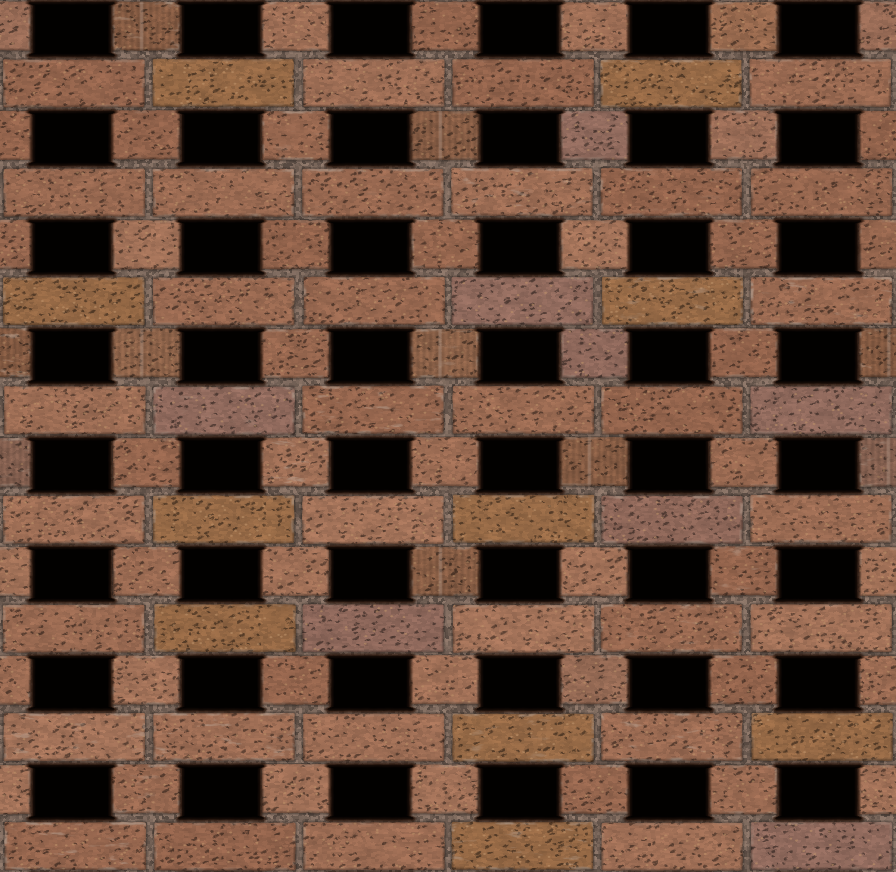
Reproduce this texture procedurally as a Shadertoy shader.

```glsl
// Pierced brick screen: full courses of long bricks alternate with courses
// of short bricks spaced apart by dark openings. Boxes give the layout;
// cellular noise and layered sines give pits, grain and pale salt wear.

#define GRID vec2(6.0, 8.0)          // repeats across and up
#define ROW_H 0.7305                 // repeat height, in repeat widths
#define LONG_HALF vec2(0.473, 0.160)
#define SHORT_HALF vec2(0.230, 0.164)
#define HOLE_HALF vec2(0.262, 0.184)
#define PIT_DEPTH 0.42
#define SALT_WEAR 0.75
#define CLAY_LIGHT vec3(0.640, 0.450, 0.350)
#define CLAY_DARK vec3(0.560, 0.375, 0.285)
#define MORTAR vec3(0.470, 0.395, 0.350)
#define RIM vec3(0.170, 0.090, 0.050)
#define VOID_COLOUR vec3(0.006, 0.002, 0.001)

vec2 hash2(vec2 p) {
    vec3 h = fract(p.xyx * vec3(0.1031, 0.1030, 0.0973));
    h += dot(h, h.yzx + 33.33);
    return fract((h.xx + h.yz) * h.zy);
}

// Distance to the nearest scattered point, and that point's random value
vec2 cells(vec2 p) {
    vec2 base = floor(p), nearest = vec2(9.0, 0.0);
    for (int y = -1; y <= 1; y++)
    for (int x = -1; x <= 1; x++) {
        vec2 cell = base + vec2(x, y);
        vec2 rnd = hash2(cell);
        float d = length(cell + 0.15 + 0.7 * rnd - p);
        if (d < nearest.x) nearest = vec2(d, hash2(cell + 57.0).x);
    }
    return nearest;
}

// Smooth blotches between -1 and 1
float waves(vec2 p) {
    float sum = 0.0, amp = 0.5;
    for (int i = 0; i < 4; i++) {
        sum += amp * sin(p.x + 1.7 * sin(p.y)) * cos(p.y + 1.3 * sin(p.x));
        p = mat2(1.5, 1.2, -1.2, 1.5) * p + 2.3;
        amp *= 0.55;
    }
    return sum;
}

float box(vec2 p, vec2 halfSize, float radius) {
    vec2 d = abs(p) - halfSize + radius;
    return length(max(d, 0.0)) + min(max(d.x, d.y), 0.0) - radius;
}

// Fired clay with its own tint, grain, pits, pale grit and worn edges
vec3 brick(vec2 q, float d, vec2 id, bool isShort) {
    vec2 rnd = hash2(id + 11.0), kind = hash2(id + 83.0);
    vec2 s = q + 13.0 * rnd + 5.0;
    vec3 col = mix(CLAY_DARK, CLAY_LIGHT, 0.15 + 0.85 * rnd.x);
    float ochre = smoothstep(0.76, 0.82, kind.x) * (isShort ? 0.3 : 1.0);
    float mauve = smoothstep(0.84, 0.90, kind.y) * (1.0 - ochre);
    col = mix(col, vec3(0.58, 0.41, 0.26), 0.8 * ochre);
    col = mix(col, vec3(0.55, 0.41, 0.37), 0.8 * mauve);
    col *= 1.0 + 0.09 * waves(s * vec2(9.0, 17.0));

    // Fine grain drawn out along the brick
    vec2 grain = cells(s * vec2(34.0, 60.0));
    col *= 0.93 + 0.14 * grain.y;

    // Dark pits and sparse light grit
    vec2 pit = cells(s * vec2(17.0, 27.0) + 0.4 * waves(s * 40.0));
    float pitMask = (1.0 - smoothstep(0.10, 0.36, pit.x)) * step(0.52, pit.y);
    col *= 1.0 - PIT_DEPTH * pitMask;
    vec2 grit = cells(s * vec2(23.0, 31.0) + 40.0);
    float gritMask = (1.0 - smoothstep(0.08, 0.32, grit.x)) * step(0.87, grit.y);
    col = mix(col, vec3(0.74, 0.57, 0.41), 0.6 * gritMask);

    // A few short bricks are split by an upright seam
    if (isShort && kind.x > 0.84) {
        float seam = 1.0 - smoothstep(0.004, 0.018, abs(q.x + 0.03));
        col *= 0.88 + 0.05 * sin(q.x * 150.0);
        col = mix(col, vec3(0.62, 0.52, 0.46), 0.5 * seam);
    }

    // Pale salt along edges, with occasional smears on the face
    float patchy = smoothstep(-0.15, 0.55, waves(s * vec2(11.0, 19.0) + 4.0));
    float edge = smoothstep(-0.026, -0.008, d) * patchy * (0.25 + 0.75 * rnd.y);
    float smear = smoothstep(0.30, 0.75, waves(s * vec2(8.0, 26.0)))
                * smoothstep(0.72, 0.95, rnd.y);
    col = mix(col, vec3(0.73, 0.65, 0.59), SALT_WEAR * max(edge, 0.7 * smear));

    // Rounded arris, shaded toward the lower side
    float arris = smoothstep(-0.022, 0.0, d);
    return col * (1.0 - arris * (0.20 - 0.12 * sign(q.y)));
}

void mainImage(out vec4 fragColor, in vec2 fragCoord) {
    vec2 g = fragCoord / iResolution.xy * GRID;
    vec2 p = g * vec2(1.0, ROW_H);
    float y = fract(g.y) * ROW_H;
    float aa = 0.7 * GRID.x / iResolution.x;

    // Course and brick at this point
    bool isShort = y > 0.362;
    vec2 centre = isShort ? vec2(-0.02, 0.555) : vec2(0.5, 0.172);
    float column = floor(p.x - centre.x + 0.5);
    vec2 id = vec2(mod(column, GRID.x), 2.0 * floor(g.y) + float(isShort));
    vec2 q = vec2(p.x - column, y) - centre;
    q += (hash2(id + 29.0) - 0.5) * vec2(0.014, 0.008);
    float wobble = 0.004 * waves(p * 24.0);
    float d = box(q, isShort ? SHORT_HALF : LONG_HALF, 0.012) + wobble;

    // Gritty mortar, shaded beside the bricks
    vec3 col = MORTAR * (0.72 + 0.5 * cells(p * 48.0).y);
    col *= 0.72 + 0.28 * smoothstep(0.0, 0.018, d);
    col = mix(col, brick(q, d, id, isShort), smoothstep(aa, -aa, d));

    // Openings flare into the bed joints at top and bottom
    vec2 h = vec2(fract(p.x) - 0.48, mod(p.y - 0.535 + 0.5 * ROW_H, ROW_H) - 0.5 * ROW_H);
    float flare = 0.028 * smoothstep(0.155, 0.175, abs(h.y));
    float hole = box(h, HOLE_HALF + vec2(flare, 0.0), 0.014) + 0.6 * wobble;
    col = mix(col, RIM, 0.85 * (1.0 - smoothstep(0.0, 0.030, hole)));
    vec3 inside = mix(VOID_COLOUR, RIM, 0.5 * smoothstep(-0.025, 0.0, hole));
    col = mix(col, inside, smoothstep(aa, -aa, hole));

    fragColor = vec4(col, 1.0);
}
```
